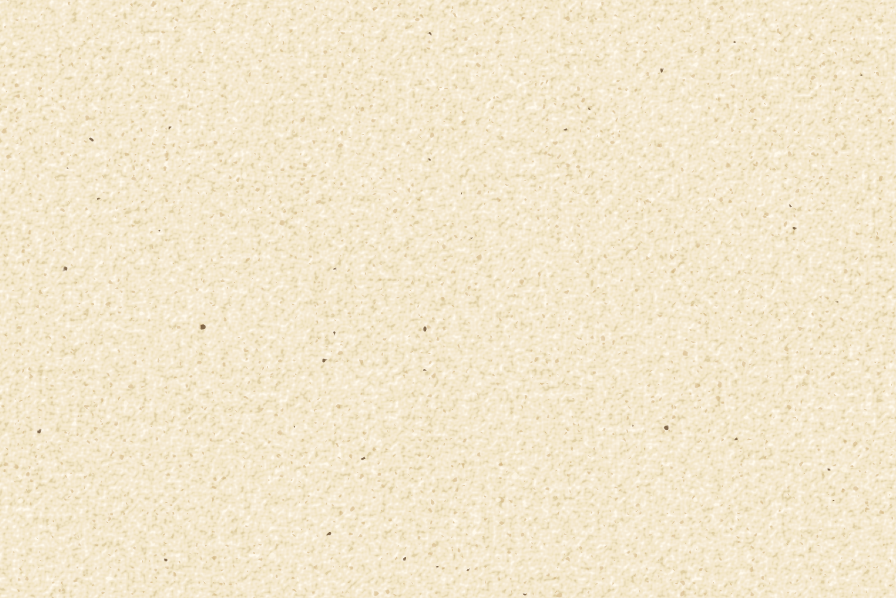
This texture is drawn by a Shadertoy shader. Its source:

```glsl
// Pale sand: fine cream grains with tan flecks and a few dark specks.
// Gradient noise gives a height field; its level and its slope towards the
// light pick a colour from a ramp, then flecks are scattered on jittered grids.

const vec3 SHADOW = vec3(0.88, 0.81, 0.64);
const vec3 DUSK   = vec3(0.915, 0.86, 0.725);
const vec3 STRAW  = vec3(0.95, 0.90, 0.77);
const vec3 CREAM  = vec3(0.96, 0.91, 0.81);
const vec3 IVORY  = vec3(0.97, 0.93, 0.85);
const vec3 GLINT  = vec3(1.00, 0.975, 0.92);
const vec3 TAN    = vec3(0.80, 0.67, 0.45);
const vec3 UMBER  = vec3(0.40, 0.29, 0.17);

// Two random values in 0..1 per cell, from an integer hash.
vec2 hash2(vec2 cell, uint seed) {
    uvec2 q = uvec2(ivec2(cell)) + uvec2(seed * 131u, seed * 57u);
    q = q * 1664525u + 1013904223u;
    q.x += q.y * 1664525u;
    q.y += q.x * 1664525u;
    q ^= q >> 16u;
    q.x += q.y * 1664525u;
    q.y += q.x * 1664525u;
    q ^= q >> 16u;
    return vec2(q & 0xffffu) / 65535.0;
}

float cornerSlope(vec2 cell, vec2 offset, uint seed) {
    float angle = 6.2832 * hash2(cell, seed).x;
    return dot(vec2(cos(angle), sin(angle)), offset);
}

float gradientNoise(vec2 p, uint seed) {
    vec2 i = floor(p), f = p - i;
    vec2 u = f * f * f * (f * (f * 6.0 - 15.0) + 10.0);
    vec2 e = vec2(1.0, 0.0);
    float low  = mix(cornerSlope(i, f, seed),
                     cornerSlope(i + e.xy, f - e.xy, seed), u.x);
    float high = mix(cornerSlope(i + e.yx, f - e.yx, seed),
                     cornerSlope(i + e.xx, f - e.xx, seed), u.x);
    return mix(low, high, u.y);
}

// Height of the sand: three octaves of grain sizes.
float sandHeight(vec2 p) {
    return 0.75 * gradientNoise(p * 52.0, 1u)
         + 1.00 * gradientNoise(p * 104.0 + 7.3, 2u)
         + 0.85 * gradientNoise(p * 178.0 + 3.1, 3u);
}

float rise(float a, float b, float x) {
    return clamp((x - a) / (b - a), 0.0, 1.0);
}

// Colour ramp over a tone of about zero mean and unit spread.
vec3 sandColour(float tone) {
    vec3 c = mix(SHADOW, DUSK, rise(-2.3, -1.5, tone));
    c = mix(c, STRAW, rise(-1.5, -0.75, tone));
    c = mix(c, CREAM, rise(-0.75, 0.1, tone));
    c = mix(c, IVORY, rise(0.1, 1.15, tone));
    return mix(c, GLINT, rise(1.15, 2.5, tone));
}

// Coverage of one scattered fleck per grid cell; radius is in canvas heights.
float flecks(vec2 p, float cells, float chance, vec2 radiusRange,
             float pixel, uint seed) {
    vec2 cell = floor(p * cells);
    vec2 centre = (cell + 0.25 + 0.5 * hash2(cell, seed)) / cells;
    vec2 pick = hash2(cell, seed + 1u);
    vec2 shape = hash2(cell, seed + 2u);
    float angle = 3.1416 * shape.x;
    vec2 axis = vec2(cos(angle), sin(angle));
    vec2 d = p - centre;
    d = vec2(dot(d, axis), dot(d, vec2(-axis.y, axis.x)) * (1.0 + 0.7 * shape.y));
    float radius = mix(radiusRange.x, radiusRange.y, pick.y * pick.y);
    float edge = max(pixel, 0.0012);
    return step(pick.x, chance) * (1.0 - smoothstep(radius - edge, radius + edge, length(d)));
}

void mainImage(out vec4 fragColor, in vec2 fragCoord) {
    vec2 p = fragCoord / iResolution.y;
    float pixel = 1.0 / iResolution.y;

    // Grain relief, lit from the upper left.
    vec2 toLight = 0.0015 * normalize(vec2(-0.7, 1.0));
    float behind = sandHeight(p - toLight);
    float ahead = sandHeight(p + toLight);
    float drift = gradientNoise(p * 5.0, 4u);
    float tone = 1.1 * (behind + ahead) + 2.0 * (behind - ahead) + 0.3 * drift + 0.1;
    vec3 colour = sandColour(tone);

    // Flecks get ragged outlines from a small warp and gather in loose patches.
    vec2 warp = vec2(gradientNoise(p * 150.0, 5u), gradientNoise(p * 150.0, 6u));
    vec2 q = p + 0.003 * warp;
    float patches = 1.0 + 1.2 * gradientNoise(p * 7.0 + 2.7, 7u);
    float tanFlecks = flecks(q, 52.0, 0.22 * patches, vec2(0.0014, 0.0042), pixel, 11u);
    float smallFlecks = flecks(q + 0.37, 75.0, 0.16 * patches, vec2(0.0010, 0.0026), pixel, 21u);
    float paleFlecks = flecks(q + 0.19, 24.0, 0.09, vec2(0.0025, 0.0060), pixel, 31u);
    float darkSpecks = flecks(q + 0.53, 18.0, 0.07, vec2(0.0014, 0.0042), pixel, 41u);

    colour = mix(colour, GLINT, 0.65 * paleFlecks);
    colour = mix(colour, TAN, 0.50 * tanFlecks);
    colour = mix(colour, TAN, 0.55 * smallFlecks);
    colour = mix(colour, UMBER, 0.80 * darkSpecks);
    fragColor = vec4(colour, 1.0);
}
```
